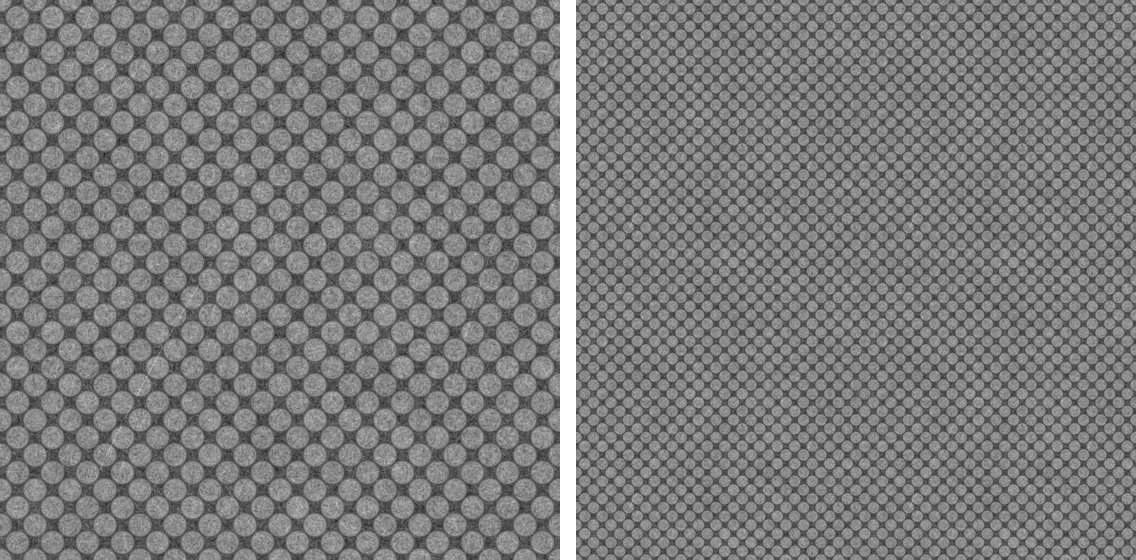
Left, the tile; right, the same tile 2 across and 2 down.
Reproduce this pattern procedurally as a Shadertoy shader.

```glsl
// Staggered grey dots on a dark ground, with fibrous grain and fine scratches.

vec3 hash3(vec2 p) {
    vec3 q = fract(p.xyx * vec3(0.1031, 0.1030, 0.0973));
    q += dot(q, q.yxz + 33.33);
    return fract((q.xxy + q.yzz) * q.zyx);
}

vec2 turn(vec2 v, float angle) {
    float c = cos(angle), s = sin(angle);
    return vec2(c * v.x + s * v.y, c * v.y - s * v.x);
}

float cornerSlope(vec2 cell, vec2 offset, vec2 f, float period) {
    float angle = 6.2832 * hash3(mod(cell + offset, period) + 7.0).x;
    return dot(vec2(cos(angle), sin(angle)), f - offset);
}

// Gradient noise that wraps after one canvas
float gradientNoise(vec2 uv, float period) {
    vec2 p = uv * period, cell = floor(p), f = p - cell;
    vec2 w = f * f * f * (f * (f * 6.0 - 15.0) + 10.0);
    float low = mix(cornerSlope(cell, vec2(0, 0), f, period),
                    cornerSlope(cell, vec2(1, 0), f, period), w.x);
    float high = mix(cornerSlope(cell, vec2(0, 1), f, period),
                     cornerSlope(cell, vec2(1, 1), f, period), w.x);
    return mix(low, high, w.y);
}

// Tapered stroke along x
float stroke(vec2 p, float halfLength, float halfWidth) {
    float taper = 1.0 - smoothstep(0.6 * halfLength, halfLength, abs(p.x));
    return taper * (1.0 - smoothstep(0.0, halfWidth, abs(p.y)));
}

// One randomly turned fibre per wrapped cell: x is signed light and dark, y is light only
vec2 fibres(vec2 uv, float count, float halfWidth, float seed) {
    vec2 p = uv * count, base = floor(p), sum = vec2(0.0);
    for (int j = -1; j <= 1; j++)
    for (int i = -1; i <= 1; i++) {
        vec2 cell = base + vec2(i, j);
        vec3 h = hash3(mod(cell, count) + seed);
        float line = stroke(turn(p - cell - h.xy, 6.2832 * h.z), 0.95, halfWidth * count);
        float pick = fract(h.x * 17.0 + h.y * 31.0);
        sum += line * vec2(pick < 0.5 ? -1.0 : 1.0, smoothstep(0.4, 1.0, pick));
    }
    return sum;
}

// Long, slightly bowed scratches, each weaker and shorter than the last
float scratches(vec2 uv, float halfWidth) {
    float sum = 0.0;
    for (int i = 0; i < 5; i++) {
        float k = float(i);
        vec2 centre = vec2(0.28, 0.36) + k * vec2(0.56, 0.07);
        vec2 d = fract(uv - centre + 0.5) - 0.5;
        d = turn(d, 1.07 + 0.28 * fract(0.8 * k));
        d.y += 0.12 * d.x * d.x;
        sum += stroke(d, 0.33 / (1.0 + 0.5 * k), halfWidth) / (1.0 + 0.35 * k);
    }
    return sum;
}

void mainImage(out vec4 fragColor, in vec2 fragCoord) {
    vec2 uv = fragCoord / iResolution.xy;
    float pixel = 1.0 / min(iResolution.x, iResolution.y);
    float hair = max(0.0019, pixel);

    // Matted fibre grain
    float grain = 0.05 * (fibres(uv, 96.0, hair, 11.0).x
                        + fibres(uv, 128.0, hair, 37.0).x
                        + fibres(uv, 160.0, hair, 71.0).x);
    grain += 0.09 * gradientNoise(uv, 224.0);

    // Nearest dot among cell corners and cell centres
    vec2 p = uv * 16.0;
    vec2 corner = floor(p + 0.5), middle = floor(p) + 0.5;
    vec2 dotCentre = distance(p, corner) < distance(p, middle) ? corner : middle;
    float edge = distance(p, dotCentre) - 0.325 + 0.2 * grain;
    float soft = max(0.025, 16.0 * pixel);
    float inside = 1.0 - smoothstep(-soft, soft, edge);

    // Tones, with a faint shift from dot to dot
    float shift = 0.025 * (hash3(mod(dotCentre, 16.0) + 3.0).x - 0.5);
    float grey = mix(0.315, 0.552 + shift, inside);
    grey += grain + 0.025 * gradientNoise(uv, 8.0);

    // Wear: short faint scuffs and broken long scratches
    float broken = smoothstep(-0.5, 0.3, gradientNoise(uv, 48.0));
    grey += 0.07 * fibres(uv, 14.0, hair, 101.0).y;
    grey += 0.17 * broken * scratches(uv, hair);

    fragColor = vec4(vec3(clamp(grey, 0.0, 1.0)), 1.0);
}
```
